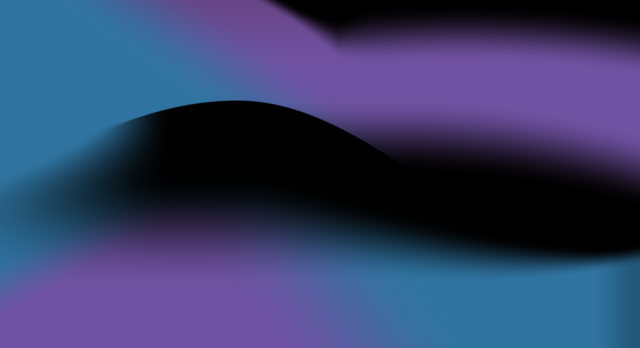
Reproduce this background procedurally as a Shadertoy shader.

```glsl
// Soft blue and violet light folding around a dark, sharp-crested wave.

const vec3 BLUE   = vec3(0.185, 0.455, 0.630);
const vec3 VIOLET = vec3(0.435, 0.320, 0.630);
const vec3 PLUM   = vec3(0.400, 0.260, 0.510);

const float PI            = 3.14159265;
const float CREST_X       = 0.371;  // where the wave peaks
const float CREST_MID     = 0.498;
const float CREST_HEIGHT  = 0.213;
const float RISE_LENGTH   = 0.706;  // half wavelength left of the peak
const float FALL_LENGTH   = 0.564;  // half wavelength right of the peak
const float SHADOW_START  = 0.210;  // depth of full black under the peak
const float SHADOW_END    = 0.540;  // depth where light has fully returned
const float TOP_LEVEL     = 0.905;  // upper rim of the violet band
const float BAND_LEVEL    = 0.610;  // lower rim of the violet band
const float BAND_SOFTNESS = 0.110;

// Height of the wave: a cosine with unequal flanks.
float crestHeight(float x) {
    float len = x < CREST_X ? RISE_LENGTH : FALL_LENGTH;
    return CREST_MID + CREST_HEIGHT * cos(PI * (x - CREST_X) / len);
}

// Light behind the wave: blue turning violet, with black folds.
vec3 upperLight(vec2 p) {
    float diagonal = p.x - 0.215 - 0.73 * (1.0 - p.y);
    vec3 violet = mix(VIOLET, PLUM, smoothstep(0.80, 1.05, p.y));
    vec3 color = mix(BLUE, violet, smoothstep(-0.13, 0.12, diagonal));

    // Black corner: a crisp slope that widens into a soft rim.
    float bend = p.x - 0.72;
    float rim = max(1.0 - 1.05 * (p.x - 0.42), TOP_LEVEL - 0.5 * bend * bend);
    float rimSoftness = mix(0.025, 0.085, smoothstep(0.45, 0.60, p.x));
    color *= 1.0 - smoothstep(-rimSoftness, rimSoftness, p.y - rim);

    // Shade below the band.
    float sag = max(p.x - 0.62, 0.0);
    float floorLevel = BAND_LEVEL - 0.7 * sag * sag;
    float lit = smoothstep(-BAND_SOFTNESS, BAND_SOFTNESS, p.y - floorLevel);
    return color * mix(1.0, lit, smoothstep(0.30, 0.48, p.x));
}

// Light in front of the wave: a violet pool beside blue, under a shadow.
vec3 lowerLight(vec2 p) {
    float poolTop = min(0.17 + p.x, 0.45);
    float pool = smoothstep(-0.10, 0.10, poolTop - p.y);
    pool *= 1.0 - smoothstep(0.42, 0.74, p.x + 0.4 * p.y);
    vec3 color = mix(BLUE, VIOLET, pool);
    color *= 1.0 - 0.25 * smoothstep(0.92, 1.0, p.x);

    // The shadow thins toward the trough and fades out on the left.
    float depth = crestHeight(max(p.x, CREST_X)) - p.y;
    float start = SHADOW_START * (1.0 - smoothstep(0.45, 0.90, p.x));
    float end = mix(SHADOW_END, 0.06, smoothstep(0.35, 0.98, p.x));
    float shadow = 1.0 - smoothstep(start, end, depth);
    float leftEdge = mix(-0.14, 0.14, smoothstep(0.35, 0.66, p.y));
    return color * (1.0 - shadow * smoothstep(leftEdge, 0.27, p.x));
}

void mainImage(out vec4 fragColor, in vec2 fragCoord) {
    vec2 p = fragCoord / iResolution.xy;

    // The crest sharpens from a blur on the left to a clean edge.
    float edge = mix(0.045, 1.0 / iResolution.y, smoothstep(0.11, 0.21, p.x));
    float above = smoothstep(-edge, edge, p.y - crestHeight(p.x));

    fragColor = vec4(mix(lowerLight(p), upperLight(p), above), 1.0);
}
```
